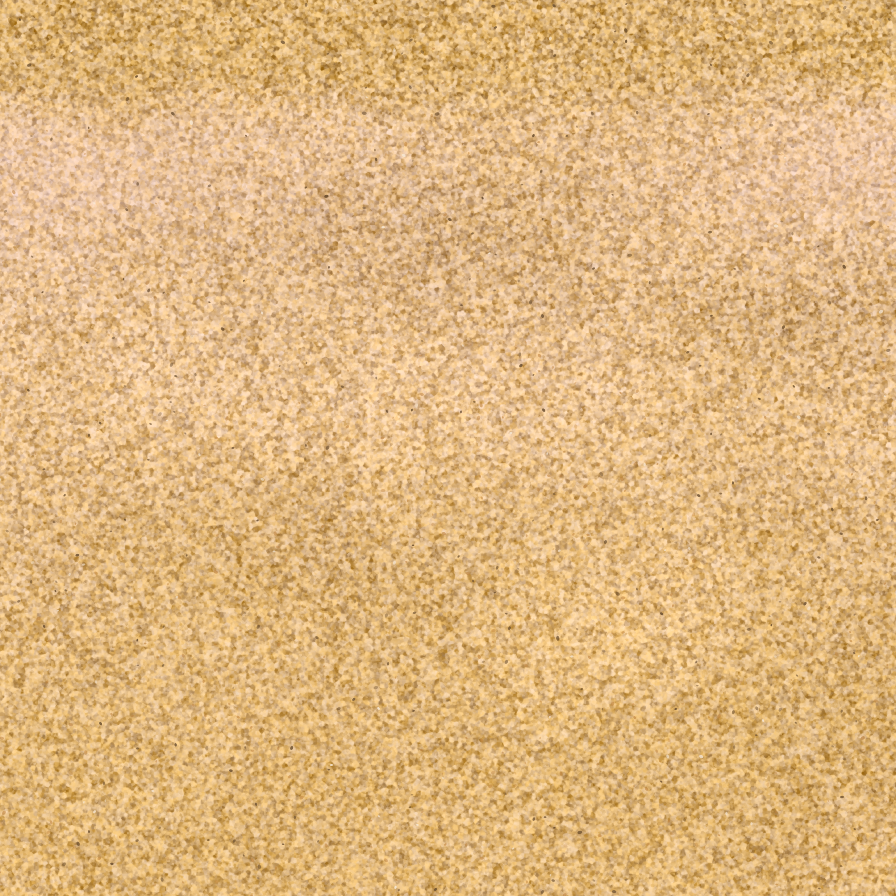
Give the GLSL for this texture, as a WebGL 2 fragment shader.

```glsl
#version 300 es
precision highp float;
precision highp int;

uniform vec2 u_resolution;
out vec4 fragColor;

// Sand tones
const vec3 GOLDEN_SAND = vec3(0.870, 0.708, 0.460);
const vec3 PINK_SAND = vec3(0.915, 0.765, 0.625);
const vec3 GRAIN_SPREAD = vec3(0.240, 0.260, 0.290);
const vec3 AMBER_SHIFT = vec3(0.015, -0.025, -0.140);
const vec3 DARK_SPECK = vec3(0.400, 0.290, 0.170);
const vec3 AMBER_SPECK = vec3(0.740, 0.500, 0.230);
const vec3 PALE_SPECK = vec3(0.970, 0.910, 0.830);

// Features per canvas height
const float COARSE_GRAINS = 215.0;
const float FINE_GRAINS = 390.0;
const float SPECK_CELLS = 75.0;

const float GRAIN_SHARPNESS = 6.0;
const float FINE_AMOUNT = 0.6;
const float TONE_SKEW = 0.45;
const float SHADE_DEPTH = 0.055;

// Integer hash giving three values in 0..1
vec3 hash3(vec2 cell, int seed) {
    uvec3 v = uvec3(ivec3(ivec2(cell), seed) + 4096);
    v = v * 1664525u + 1013904223u;
    v.x += v.y * v.z;
    v.y += v.z * v.x;
    v.z += v.x * v.y;
    v ^= v >> 16u;
    v.x += v.y * v.z;
    v.y += v.z * v.x;
    v.z += v.x * v.y;
    return vec3(v >> 8u) / 16777216.0;
}

float valueNoise(vec2 p, int seed) {
    vec2 cell = floor(p);
    vec2 f = fract(p);
    f = f * f * (3.0 - 2.0 * f);
    float low = mix(hash3(cell, seed).x, hash3(cell + vec2(1, 0), seed).x, f.x);
    float high = mix(hash3(cell + vec2(0, 1), seed).x, hash3(cell + vec2(1, 1), seed).x, f.x);
    return mix(low, high, f.y);
}

float fbm(vec2 p, int seed) {
    float sum = 0.0;
    float weight = 0.5;
    for (int i = 0; i < 4; i++) {
        sum += weight * (valueNoise(p, seed + i) - 0.5);
        p = p * 2.03 + 7.1;
        weight *= 0.5;
    }
    return sum;
}

// Packed grains with soft borders: x is brightness, y is hue, both centred on 0
vec2 grains(vec2 p, int seed) {
    vec2 cell = floor(p);
    vec3 sum = vec3(0.0);
    for (int y = -1; y <= 1; y++) {
        for (int x = -1; x <= 1; x++) {
            vec2 id = cell + vec2(x, y);
            vec2 toGrain = id + hash3(id, seed).xy - p;
            float weight = exp(-GRAIN_SHARPNESS * dot(toGrain, toGrain));
            sum += weight * vec3(hash3(id, seed + 1).xy - 0.5, 1.0);
        }
    }
    return sum.xy / sum.z;
}

// Sparse elongated speck: coverage in one cell
float speck(vec2 p, float density, int seed) {
    vec2 id = floor(p);
    vec3 place = hash3(id, seed);
    vec3 form = hash3(id, seed + 1);
    vec2 d = fract(p) - mix(vec2(0.28), vec2(0.72), place.xy);
    float angle = 3.14159 * form.x;
    d = mat2(cos(angle), sin(angle), -sin(angle), cos(angle)) * d;
    float radius = mix(0.08, 0.17, form.y * form.y);
    float dist = length(d * vec2(0.85, 1.25));
    float soft = max(0.05, SPECK_CELLS / u_resolution.y * 0.5);
    float cover = 1.0 - smoothstep(radius - soft, radius + soft, dist);
    return cover * step(place.z, density) * mix(0.35, 1.0, form.z);
}

// Soft elliptical region
float patchAt(vec2 p, vec2 centre, vec2 radius) {
    vec2 d = (p - centre) / radius;
    return exp(-dot(d, d));
}

void main() {
    vec2 uv = gl_FragCoord.xy / u_resolution.y;
    vec2 warped = uv + 0.10 * vec2(fbm(uv * 4.0, 11), fbm(uv * 4.0, 23));

    // Broad drifts of pale, shaded and coarse sand
    float topBand = smoothstep(0.84, 0.93, warped.y);
    float paleDrift = patchAt(warped, vec2(0.06, 0.79), vec2(0.26, 0.09))
                    + patchAt(warped, vec2(0.98, 0.79), vec2(0.20, 0.06));
    float ridge = patchAt(warped, vec2(0.48, 0.55), vec2(0.20, 0.08))
                + patchAt(warped, vec2(0.70, 0.29), vec2(0.14, 0.10));
    float shade = patchAt(warped, vec2(0.48, 0.74), vec2(0.20, 0.09))
                + patchAt(warped, vec2(0.90, 0.65), vec2(0.17, 0.06))
                + 0.5 * patchAt(warped, vec2(0.38, 0.38), vec2(0.20, 0.08))
                + 0.6 * patchAt(warped, vec2(0.95, 0.18), vec2(0.15, 0.25));
    float pinkness = 0.55 * smoothstep(0.10, 0.75, warped.y) * (1.0 - topBand)
                   + 0.50 * paleDrift + 0.12 * ridge + 0.3 * fbm(uv * 5.0, 37);
    vec3 color = mix(GOLDEN_SAND, PINK_SAND, clamp(pinkness, 0.0, 1.0));
    color += SHADE_DEPTH * (0.5 * ridge - shade - 0.45 * topBand + 0.8 * fbm(uv * 7.0, 51));

    // Individual grains, softer in the pale drifts
    vec2 grain = grains(uv * COARSE_GRAINS, 101)
               + FINE_AMOUNT * grains(uv * FINE_GRAINS, 131);
    float contrast = 1.0 + 0.20 * topBand + 0.10 * shade - 0.25 * min(paleDrift, 1.0);
    float tone = contrast * (grain.x - TONE_SKEW * grain.x * grain.x + 0.03);
    color += GRAIN_SPREAD * tone + AMBER_SHIFT * grain.y;

    // Scattered mineral specks
    vec2 speckPos = uv * SPECK_CELLS;
    color = mix(color, AMBER_SPECK, 0.6 * speck(speckPos + 0.37, 0.16, 211));
    color = mix(color, DARK_SPECK, 0.85 * speck(speckPos, 0.06, 223));
    color = mix(color, PALE_SPECK, 0.9 * speck(speckPos + 0.61, 0.02, 239));

    fragColor = vec4(clamp(color, 0.0, 1.0), 1.0);
}
```
